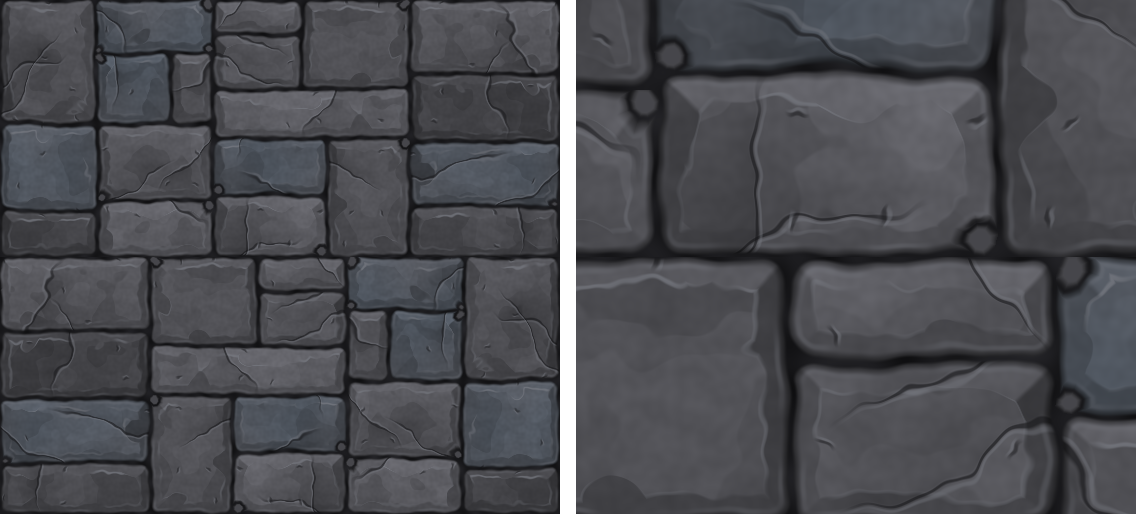
Left: the whole. Right: its middle third, enlarged.
A Shadertoy shader for this texture:

```glsl
// Painted wall of bevelled, cracked grey stone blocks with dark joints.

const vec3 JOINT_COLOR = vec3(0.09, 0.09, 0.10);
const vec3 GREY_TINT = vec3(0.985, 0.985, 1.045);
const vec3 BLUE_TINT = vec3(0.91, 0.99, 1.10);
const vec3 EDGE_LIGHT = vec3(0.47, 0.48, 0.51);
const float PANEL_HEIGHT = 0.5;

struct Stone { vec2 center; vec2 halfSize; float id; };

float hash(vec2 p) {
  vec3 q = fract(p.xyx * 0.1031);
  q += dot(q, q.yzx + 33.33);
  return fract((q.x + q.y) * q.z);
}

vec2 direction(vec2 seed) {
  float angle = 6.2832 * hash(seed);
  return vec2(cos(angle), sin(angle));
}

float slope(vec2 cell, vec2 offset) { return dot(direction(cell), offset); }

// Gradient noise, roughly -0.7 to 0.7
float noise(vec2 p) {
  vec2 i = floor(p), f = fract(p), e = vec2(1.0, 0.0);
  vec2 u = f * f * f * (f * (f * 6.0 - 15.0) + 10.0);
  float low = mix(slope(i, f), slope(i + e, f - e), u.x);
  float high = mix(slope(i + e.yx, f - e.yx), slope(i + 1.0, f - 1.0), u.x);
  return mix(low, high, u.y);
}

vec2 noise2(vec2 p) { return vec2(noise(p), noise(p + 40.0)); }

float line(float d, float width, float soft) {
  return 1.0 - smoothstep(width, width + soft, abs(d));
}

// Split the panel at random until the piece holding p is small enough
Stone findStone(vec2 p, vec2 extent) {
  vec2 lo = vec2(0.0), hi = extent;
  float id = 1.0;
  for (int i = 0; i < 6; i++) {
    vec2 size = hi - lo;
    if (size.x * size.y < mix(0.026, 0.064, hash(vec2(id, 7.0)))) break;
    vec2 cut = mix(lo, hi, mix(0.35, 0.65, hash(vec2(id, 11.0))));
    bool upright = size.x > size.y * mix(1.2, 1.5, hash(vec2(id, 3.0)));
    bool beyond = upright ? p.x > cut.x : p.y > cut.y;
    if (upright) { if (beyond) lo.x = cut.x; else hi.x = cut.x; }
    else { if (beyond) lo.y = cut.y; else hi.y = cut.y; }
    id = 2.0 * id + (beyond ? 1.0 : 0.0);
  }
  return Stone(0.5 * (lo + hi), 0.5 * (hi - lo), id);
}

// Positive inside the rounded block
float blockDepth(vec2 p, vec2 halfSize, float radius) {
  vec2 q = abs(p) - halfSize + radius;
  return radius - length(max(q, 0.0)) - min(max(q.x, q.y), 0.0);
}

vec3 stoneColor(float id, vec2 p) {
  float u = 2.0 * hash(vec2(id, 23.0)) - 1.0;
  float tone = 0.335 + 0.025 * u + 0.05 * u * u * u;
  float blue = step(0.74, hash(vec2(id, 29.0))) * (0.75 + 0.6 * noise(p * 9.0));
  return tone * mix(GREY_TINT, BLUE_TINT, clamp(blue, 0.0, 1.0));
}

// Wandering split: dark line, lit lip and a shaded facet behind it
vec3 addCrack(vec3 color, vec2 p, vec2 halfSize, vec2 seed, float pixel) {
  vec2 normal = direction(seed);
  float shift = (hash(seed + 5.0) - 0.5) * 1.2 * dot(halfSize, abs(normal));
  float d = dot(p, normal) - shift + 0.045 * noise(p * 11.0 + seed * 7.3)
      + 0.007 * noise(p * 45.0 + seed);
  float along = dot(p, vec2(-normal.y, normal.x));
  float reach = smoothstep(-0.04, 0.02, along + 0.06 * hash(seed + 9.0) - 0.02);
  float width = 0.0009 * (0.5 + noise(p * 30.0));
  color *= 1.0 - 0.15 * reach * smoothstep(0.0, 0.003, d) * exp(-max(d, 0.0) * 20.0);
  color = mix(color, EDGE_LIGHT, 0.4 * reach * line(d + 0.0036, 0.0003, 0.001 + pixel));
  return mix(color, JOINT_COLOR, 0.65 * reach * line(d, width, 0.0008 + pixel));
}

// Scattered short chisel nicks
vec3 addNicks(vec3 color, vec2 p, float scale, float pixel) {
  vec2 cell = floor(p * scale), axis = direction(cell + 15.0);
  vec2 q = (fract(p * scale) - 0.35 - 0.3 * vec2(hash(cell), hash(cell + 8.0))) / scale;
  float across = dot(q, vec2(-axis.y, axis.x)) + 0.004 * noise(p * 110.0);
  float span = line(dot(q, axis), 0.002, 0.007) * step(0.68, hash(cell + 21.0));
  color = mix(color, EDGE_LIGHT, 0.45 * span * line(across + 0.0026, 0.0003, 0.001 + pixel));
  return mix(color, JOINT_COLOR, 0.5 * span * line(across, 0.0004, 0.001 + pixel));
}

vec3 paintStone(vec2 p, vec2 local, Stone stone, float depth, float pixel) {
  vec2 edge = stone.halfSize - abs(local);
  float sideways = smoothstep(-0.003, 0.003, edge.y - edge.x);

  // Chipped bevel around a flat face
  float chips = 0.12 * max(0.0, noise(p * 15.0 + 60.0) - 0.22);
  float inset = depth - 0.017 - 0.007 * noise(p * 20.0) - 0.005 * noise(p * 60.0) - chips;
  float face = smoothstep(-0.001, 0.001 + pixel, inset);
  float bevelShade = mix(0.97 + 0.15 * sign(local.y), 0.83 + 0.06 * sign(local.x), sideways);

  // Broad brush patches
  vec2 brush = p * 8.0 + stone.id * 3.7;
  float patches = noise(brush) + 0.5 * noise(brush * 2.1) + 0.25 * noise(brush * 4.3);
  float faceShade = 1.0 + 0.05 * local.y / stone.halfSize.y
    - 0.10 * smoothstep(0.12, 0.16, patches) + 0.06 * smoothstep(0.18, 0.23, -patches);
  vec3 color = stoneColor(stone.id, p) * mix(bevelShade, faceShade, face);
  color *= 1.0 + 0.08 * noise(p * vec2(32.0, 60.0)) + 0.06 * noise(p * 130.0);

  // Worn light on the rim of the face and the outer edge
  vec2 wear = smoothstep(-0.2, 0.3, noise2(p * 22.0 + 90.0));
  float rim = wear.x * mix(0.6 + 0.25 * sign(local.y), 0.5, sideways);
  color = mix(color, EDGE_LIGHT, 0.8 * rim * line(inset, 0.0004, 0.0014 + pixel));
  color = mix(color, EDGE_LIGHT, 0.25 * wear.y * line(depth - 0.006, 0.0004, 0.002 + pixel));

  for (int i = 0; i < 3; i++) {
    vec2 seed = vec2(stone.id, 40.0 + 13.0 * float(i));
    if (hash(seed + 31.0) < 0.42) color = addCrack(color, local, stone.halfSize, seed, pixel);
  }
  color = addNicks(color, p, 17.0, pixel);
  return color * mix(0.55, 1.0, smoothstep(0.0, 0.006, depth));
}

void mainImage(out vec4 fragColor, in vec2 fragCoord) {
  float pixel = 1.0 / iResolution.y;
  vec2 extent = vec2(iResolution.x * pixel, PANEL_HEIGHT);

  // Two stacked panels, the lower one mirrored
  vec2 p = fragCoord * pixel;
  if (p.y < PANEL_HEIGHT) p.x = extent.x - p.x;
  p.y = mod(p.y, PANEL_HEIGHT);
  vec2 bent = p + 0.007 * noise2(p * 14.0) + 0.003 * noise2(p * 42.0);

  Stone stone = findStone(bent, extent);
  vec2 local = bent - stone.center;
  float gap = 0.0018 + 0.0015 * noise(p * 26.0);
  float depth = blockDepth(local, stone.halfSize - gap, 0.015);

  // Small pebbles wedged into some corners
  vec2 corner = vec2(stone.id, 3.0 * sign(local.x) + sign(local.y) + 80.0);
  float radius = 0.006 + 0.004 * hash(corner + 6.0);
  vec2 q = abs(abs(local) - stone.halfSize + radius);
  float size = max(max(q.x, q.y), 0.75 * (q.x + q.y)) + 0.004 * noise(p * 70.0);
  float pebble = hash(corner) < 0.2 ? radius - size : -1.0;
  depth = min(depth, -pebble - 0.002);

  vec3 color = JOINT_COLOR * (1.1 + 0.8 * noise(p * 40.0));
  vec3 stoneShade = paintStone(p, local, stone, depth, pixel);
  color = mix(color, stoneShade, smoothstep(-0.001, 0.001 + pixel, depth));
  vec3 pebbleColor = GREY_TINT * mix(0.17, 0.28, smoothstep(0.0, 0.004, pebble));
  color = mix(color, pebbleColor, smoothstep(-0.001, 0.001 + pixel, pebble));
  fragColor = vec4(color, 1.0);
}
```
